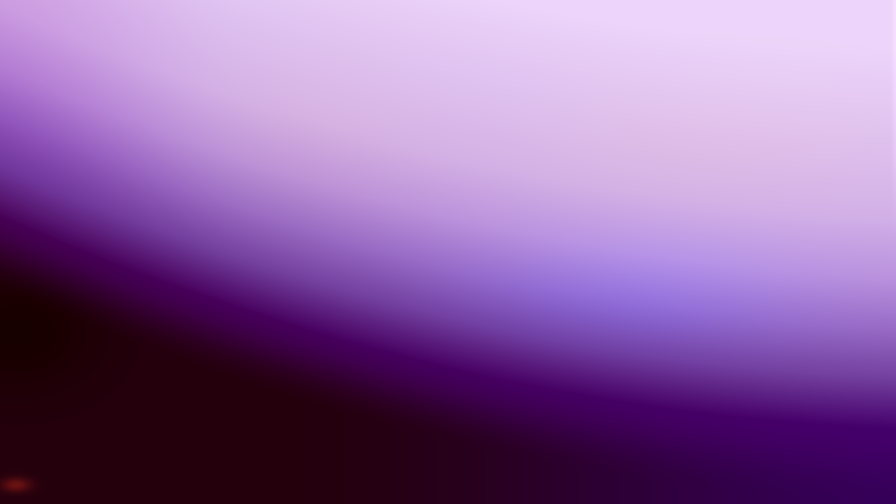
Reproduce this background procedurally as a Shadertoy shader.

```glsl
const vec3 EDGE_LEFT = vec3(0.28, 0.00, 0.34);
const vec3 EDGE_RIGHT = vec3(0.27, 0.00, 0.42);
const vec3 WINE = vec3(0.14, 0.00, 0.05);
const vec3 INDIGO = vec3(0.21, 0.00, 0.35);
const vec3 PLUM = vec3(0.45, 0.25, 0.62);
const vec3 VIOLET = vec3(0.60, 0.42, 0.77);
const vec3 LILAC = vec3(0.73, 0.57, 0.86);
const vec3 MAUVE = vec3(0.82, 0.69, 0.91);
const vec3 PALE = vec3(0.925, 0.83, 0.98);
const vec3 BLUE_TINT = vec3(-0.03, 0.01, 0.08);
const vec3 PINK_TINT = vec3(0.015, 0.005, -0.025);
const vec3 LEFT_TINT = vec3(-0.025, -0.08, -0.03);
const vec3 EMBER = vec3(0.28, 0.07, 0.02);
const float SHADOW_DEPTH = 0.15;

// Height of the border between shadow and light
float borderHeight(float x) {
    return 0.57 - 0.78 * x + 0.36 * x * x;
}

// Soft elliptical spot
float glow(vec2 p, vec2 center, vec2 radius) {
    vec2 q = (p - center) / radius;
    return exp(-dot(q, q));
}

float ramp(float a, float b, float x) {
    return clamp((x - a) / (b - a), 0.0, 1.0);
}

vec3 lightColor(float height, vec3 edge) {
    vec3 color = mix(edge, PLUM, ramp(0.0, 0.10, height));
    color = mix(color, VIOLET, ramp(0.10, 0.20, height));
    color = mix(color, LILAC, ramp(0.20, 0.30, height));
    color = mix(color, MAUVE, ramp(0.30, 0.42, height));
    return mix(color, PALE, ramp(0.42, 0.75, height));
}

void mainImage(out vec4 fragColor, in vec2 fragCoord) {
    vec2 uv = fragCoord / iResolution.xy;
    float height = uv.y - borderHeight(uv.x);

    // Light above the border, shadow below
    vec3 edge = mix(EDGE_LEFT, EDGE_RIGHT, uv.x);
    vec3 shadow = mix(WINE, INDIGO, smoothstep(0.3, 1.05, uv.x));
    vec3 color = lightColor(height, edge);
    color = mix(color, shadow, smoothstep(0.015, -SHADOW_DEPTH, height));

    // Tints within the light
    float lit = smoothstep(0.0, 0.2, height);
    color += BLUE_TINT * lit * glow(uv, vec2(0.70, 0.40), vec2(0.20, 0.13));
    color += PINK_TINT * lit * glow(uv, vec2(0.78, 0.70), vec2(0.24, 0.14));
    color += PINK_TINT * lit * glow(uv, vec2(0.34, 0.73), vec2(0.15, 0.18));
    color += LEFT_TINT * lit * (1.0 - smoothstep(0.0, 0.28, uv.x));

    // Darkest pocket at the left
    color -= vec3(0.05, 0.0, 0.06) * glow(uv, vec2(0.02, 0.34), vec2(0.09, 0.12));

    // Small ember in the corner
    float ember = glow(uv, vec2(0.018, 0.038), vec2(0.016, 0.014));
    color += EMBER * ember;

    // Faint rim along the upper right side
    float rim = smoothstep(0.993, 1.0, uv.x) * smoothstep(0.5, 0.75, uv.y);
    color += 0.04 * rim;

    fragColor = vec4(clamp(color, 0.0, 1.0), 1.0);
}
```
